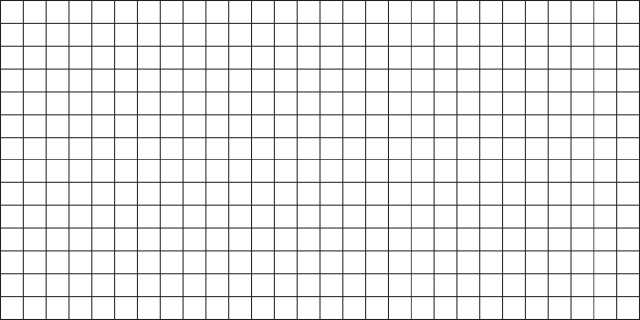
A Shadertoy shader for this pattern:

```glsl
// Thin black square grid on white, 28 by 14 cells, with a slightly narrow middle row

// Share of a pixel covered by a line, from the signed distance to its centre
float lineCoverage(float dist, float width, float pixel) {
    float low = max(dist - 0.5 * pixel, -0.5 * width);
    float high = min(dist + 0.5 * pixel, 0.5 * width);
    return max(high - low, 0.0) / pixel;
}

void mainImage(out vec4 fragColor, in vec2 fragCoord) {
    vec2 uv = fragCoord / iResolution.y;
    float pixel = 1.0 / iResolution.y;
    float aspect = iResolution.x / iResolution.y;
    float width = 0.0032;
    float inset = 0.5 * width;

    // Vertical lines, with the outer ones just inside the canvas
    float columnPitch = (aspect - width) / 28.0;
    float column = clamp(round((uv.x - inset) / columnPitch), 0.0, 28.0);
    float columnDist = uv.x - inset - column * columnPitch;
    bool thinColumn = column == 18.0 || column == 26.0;
    float vertical = lineCoverage(columnDist, width * (thinColumn ? 0.75 : 1.0), pixel);

    // Horizontal lines, spaced from the nearest edge; the halves meet in the narrow row
    float rowPitch = 0.07145;
    bool upperHalf = uv.y > 0.535;
    float edgeDist = (upperHalf ? 1.0 - uv.y : uv.y) - inset;
    float row = max(round(edgeDist / rowPitch), 0.0);
    bool middleLine = !upperHalf && row == 7.0;
    float horizontal = lineCoverage(edgeDist - row * rowPitch, width * (middleLine ? 0.7 : 1.0), pixel);

    // Ink over paper
    float ink = 1.0 - (1.0 - vertical) * (1.0 - horizontal);
    fragColor = vec4(mix(vec3(1.0), vec3(0.13, 0.12, 0.125), ink), 1.0);
}
```
